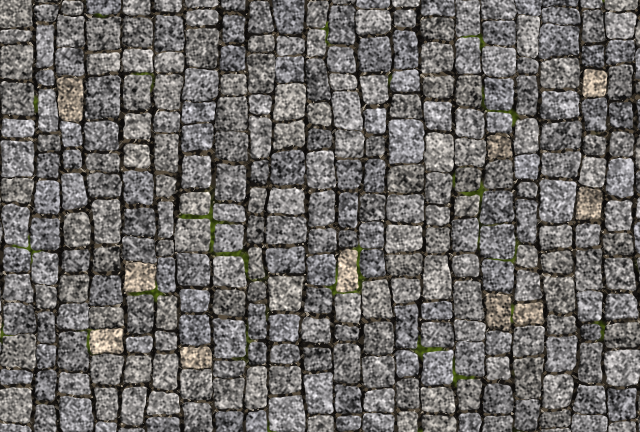
Reproduce this texture procedurally as a Shadertoy shader.

```glsl
// Weathered granite setts laid in uneven columns, seen from above.
// Jittered column and row edges give each stone a rounded, ragged outline;
// layered value noise adds chipped relief, grain, gritty soil and sparse moss.

const float COLUMN_WIDTH = 0.070;   // all lengths are in canvas heights
const float ROW_HEIGHT   = 0.072;
const float ROW_JITTER   = 0.56;
const float CORNER       = 0.010;
const float JOINT_MIN    = 0.0014;
const float JOINT_RANGE  = 0.0036;
const float RELIEF       = 0.42;
const float GRAIN        = 0.56;
const vec2  LIGHT        = vec2(0.6, 0.8);
const vec3  COOL_GRANITE = vec3(0.99, 0.985, 1.02);
const vec3  WARM_GRANITE = vec3(1.03, 1.00, 0.96);
const vec3  TAN_GRANITE  = vec3(1.20, 1.10, 0.98);
const vec3  DARK_SOIL    = vec3(0.09, 0.08, 0.07);
const vec3  BROWN_GRIT   = vec3(0.34, 0.30, 0.24);
const vec3  PALE_GRIT    = vec3(0.62, 0.58, 0.52);
const vec3  MOSS         = vec3(0.24, 0.30, 0.07);

float hash(vec2 p) {
    vec3 q = fract(p.xyx * 0.1031);
    q += dot(q, q.yzx + 33.33);
    return fract((q.x + q.y) * q.z);
}

float noise(vec2 p) {
    vec2 i = floor(p), f = fract(p);
    f = f * f * (3.0 - 2.0 * f);
    return mix(mix(hash(i), hash(i + vec2(1, 0)), f.x),
               mix(hash(i + vec2(0, 1)), hash(i + vec2(1, 1)), f.x), f.y);
}

// Rotated lattice hides the grid direction of the noise
float turned(vec2 p, float scale) {
    return noise(mat2(0.8, 0.6, -0.6, 0.8) * p * scale + scale);
}

// Left edge of a column, bending slowly with height
float columnEdge(float column, float y) {
    return column + 0.24 * (hash(vec2(column, 71.0)) - 0.5)
         + 0.40 * (noise(vec2(column * 7.0, y * 4.5)) - 0.5);
}

// Bottom edge of a stone, tilted across its column
float rowEdge(vec2 stone, float across) {
    return stone.y + ROW_JITTER * (hash(stone + 13.0) - 0.5)
         + 0.18 * (hash(stone + 47.0) - 0.5) * across;
}

float roughness(vec2 p) {
    return 0.55 * turned(p, 48.0) + 0.45 * turned(p, 115.0);
}

// Signed distance to the stone outline; also gives its id and facing side
float stoneDistance(vec2 p, out vec2 stone, out vec2 side) {
    vec2 ragged = vec2(turned(p, 32.0), turned(p + 5.0, 34.0)) - 0.5;
    vec2 chipped = vec2(turned(p, 105.0), turned(p + 3.0, 98.0)) - 0.5;
    vec2 w = p + 0.0065 * ragged + 0.0035 * chipped;

    float x = w.x / COLUMN_WIDTH;
    float column = floor(x);
    if (x < columnEdge(column, p.y)) column -= 1.0;
    else if (x >= columnEdge(column + 1.0, p.y)) column += 1.0;
    float left = x - columnEdge(column, p.y);
    float right = columnEdge(column + 1.0, p.y) - x;

    float y = w.y / ROW_HEIGHT + hash(vec2(column, 29.0));
    float across = x - column - 0.5;
    stone = vec2(column, floor(y));
    if (y < rowEdge(stone, across)) stone.y -= 1.0;
    else if (y >= rowEdge(stone + vec2(0, 1), across)) stone.y += 1.0;
    float below = y - rowEdge(stone, across);
    float above = rowEdge(stone + vec2(0, 1), across) - y;

    // Inset each outline and round its corners
    float inset = JOINT_MIN + JOINT_RANGE * hash(stone + 91.0)
                + 0.004 * (turned(p, 15.0) - 0.5);
    vec2 q = inset + CORNER - vec2(min(left, right) * COLUMN_WIDTH,
                                   min(below, above) * ROW_HEIGHT);
    side = q.x > q.y ? vec2(right < left ? 1.0 : -1.0, 0.0)
                     : vec2(0.0, above < below ? 1.0 : -1.0);
    return length(max(q, 0.0)) + min(max(q.x, q.y), 0.0) - CORNER;
}

vec3 stoneColour(vec2 p, vec2 stone, vec2 side, float d) {
    float tone = mix(0.40, 0.59, hash(stone + 5.0));
    tone += RELIEF * (roughness(p) - roughness(p + 0.006 * LIGHT));
    tone += GRAIN * (turned(p, 215.0) - 0.5) + 0.26 * (turned(p, 75.0) - 0.5);
    float bevel = smoothstep(-0.008, 0.0, d);
    tone += bevel * (0.12 * dot(side, LIGHT) - 0.03);
    vec3 tint = mix(COOL_GRANITE, WARM_GRANITE, hash(stone + 61.0));
    tint = mix(tint, TAN_GRANITE, step(0.95, hash(stone + 37.0)));
    return max(tone, 0.07) * tint;
}

vec3 jointColour(vec2 p, vec2 side) {
    float grit = turned(p, 150.0);
    vec3 soil = mix(DARK_SOIL, BROWN_GRIT, smoothstep(0.35, 0.75, grit));
    soil = mix(soil, PALE_GRIT, smoothstep(0.80, 0.92, turned(p + 9.0, 130.0)));
    soil *= mix(1.0, 0.55, abs(side.x));
    float patchy = smoothstep(0.80, 0.90, turned(p + 2.0, 11.0));
    return mix(soil, MOSS * (0.5 + grit), patchy);
}

void mainImage(out vec4 fragColor, in vec2 fragCoord) {
    vec2 p = fragCoord / iResolution.y;
    vec2 stone, side;
    float d = stoneDistance(p, stone, side);
    float blur = 0.8 / iResolution.y;
    float cover = 1.0 - smoothstep(-blur, blur, d);
    vec3 colour = mix(jointColour(p, side), stoneColour(p, stone, side, d), cover);
    fragColor = vec4(clamp(colour, 0.0, 1.0), 1.0);
}
```
